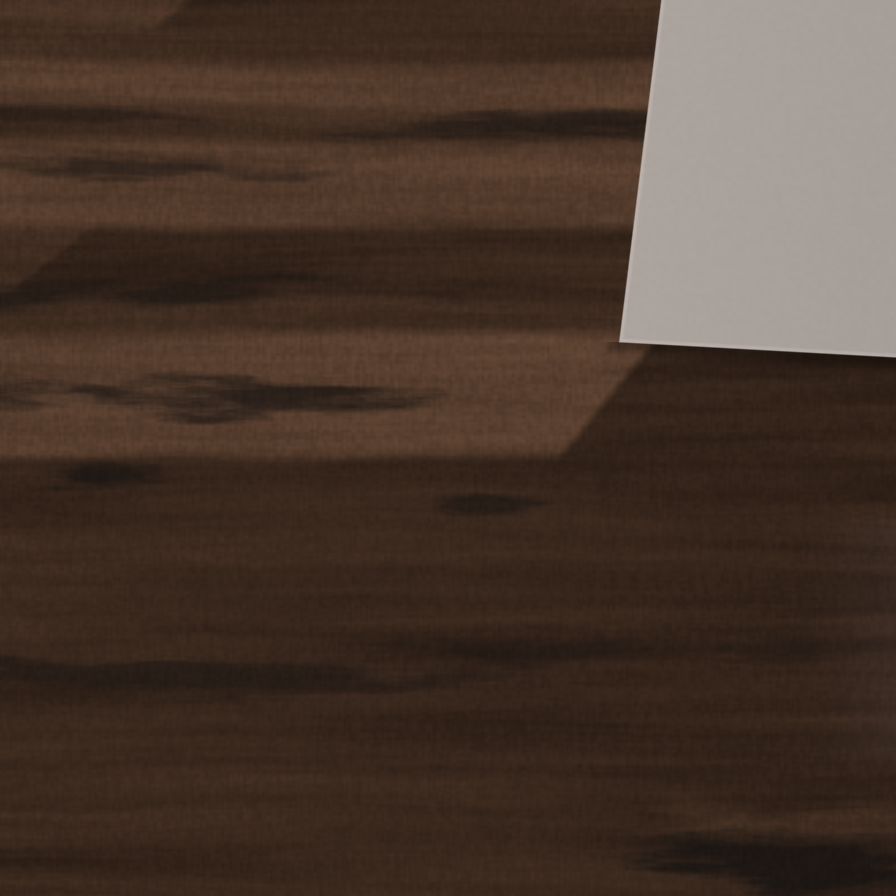
A WebGL 1 fragment shader for this texture:

```glsl
precision highp float;
// Dark walnut boards running across, with the corner of a pale sheet at upper right.
// Stretched noise makes the grain, soft bands the boards, ellipses the black
// streaks, and half-planes the sheet and the slanted edge of its shade.
uniform vec2 u_resolution;

const vec3 WOOD_BLACK = vec3(0.105, 0.085, 0.075);
const vec3 WOOD_DARK  = vec3(0.195, 0.132, 0.095);
const vec3 WOOD_LIGHT = vec3(0.385, 0.275, 0.205);
const vec3 SHEET      = vec3(0.655, 0.622, 0.600);
const vec2 SHEET_TOP    = vec2(0.738, 1.0);
const vec2 SHEET_CORNER = vec2(0.691, 0.618);
const vec2 SHEET_RIGHT  = vec2(1.0, 0.601);
const vec2 SHADE_TOP  = vec2(0.722, 0.610);
const vec2 SHADE_FOOT = vec2(0.620, 0.486);
const float SHADE_LEVEL = 0.486;
const float BOARD_SOFT = 0.010;
const float GRAIN_AMOUNT = 0.62;
const float WEAVE_AMOUNT = 0.10;

float hash(vec2 p) {
  vec3 q = fract(vec3(p.xyx) * 0.1031);
  q += dot(q, q.yzx + 33.33);
  return fract((q.x + q.y) * q.z);
}

float noise(vec2 p) {
  vec2 i = floor(p), f = fract(p);
  f = f * f * (3.0 - 2.0 * f);
  return mix(mix(hash(i), hash(i + vec2(1.0, 0.0)), f.x),
             mix(hash(i + vec2(0.0, 1.0)), hash(i + 1.0), f.x), f.y);
}

float fbm(vec2 p) {
  float sum = 0.0, amp = 0.5;
  for (int i = 0; i < 4; i++) {
    sum += amp * noise(p);
    p = p * 2.03 + 17.1;
    amp *= 0.5;
  }
  return sum;
}

// Signed distance to line a-b, positive on the left of its direction.
float side(vec2 p, vec2 a, vec2 b) {
  vec2 d = normalize(b - a), q = p - a;
  return d.x * q.y - d.y * q.x;
}

float band(float y, float low, float high) {
  return smoothstep(low - BOARD_SOFT, low + BOARD_SOFT, y)
       * (1.0 - smoothstep(high - BOARD_SOFT, high + BOARD_SOFT, y));
}

// Soft elliptical streak with edges frayed by the grain.
float streak(vec2 p, vec2 centre, vec2 size, float fray) {
  float d = length((p - centre) / size) + (fray - 0.47) * 2.2;
  return 1.0 - smoothstep(0.25, 1.25, d);
}

// Lightness of the boards, from 0 (dark) to 1 (light).
float boardTone(vec2 p) {
  float slant = p.x - 1.35 * p.y;
  float tone = 0.27;
  tone += 0.48 * band(p.y, 0.885, 0.932);
  tone += 0.52 * band(p.y, 0.747, 0.845);
  tone += 0.56 * band(p.y, SHADE_LEVEL, 0.628);
  tone += 0.20 * band(p.y, 0.845, 0.885);
  // Slanted board ends at the left
  tone += 0.38 * band(p.y, 0.972, 1.1) * (1.0 - smoothstep(-1.15, -1.13, slant));
  tone += 0.25 * band(p.y, 0.675, 0.747) * (1.0 - smoothstep(-0.915, -0.900, slant));
  return tone;
}

vec3 wood(vec2 p) {
  float wave = fbm(p * vec2(2.5, 9.0)) - 0.47;
  vec2 q = p + vec2(0.0, 0.022 * wave);
  float broad = fbm(q * vec2(1.6, 26.0) + 4.0) - 0.47;
  float fine = fbm(q * vec2(4.0, 85.0) + 9.0) - 0.47;
  float fray = fbm(q * vec2(9.0, 55.0) + 31.0);

  // Shade falls below a level and right of a slanted edge
  float shade = max(1.0 - smoothstep(SHADE_LEVEL - 0.012, SHADE_LEVEL + 0.008, p.y),
                    smoothstep(-0.005, 0.007, side(p, SHADE_TOP, SHADE_FOOT)));
  float tone = mix(boardTone(q), 0.17 + 0.10 * smoothstep(0.9, 0.2, p.x), shade);
  tone += GRAIN_AMOUNT * (broad + 0.6 * fine) * mix(1.0, 0.75, shade);
  tone += 0.25 * streak(p, vec2(0.93, 0.085), vec2(0.18, 0.022), fray);

  // Black heartwood streaks
  float black = 0.75 * streak(q, vec2(0.22, 0.555), vec2(0.20, 0.022), fray);
  black += 0.80 * streak(q, vec2(0.11, 0.468), vec2(0.08, 0.014), fray);
  black += 0.60 * streak(q, vec2(0.54, 0.432), vec2(0.06, 0.013), fray);
  black += 0.65 * streak(q, vec2(0.58, 0.865), vec2(0.17, 0.018), fray);
  black += 0.55 * streak(q, vec2(0.10, 0.868), vec2(0.15, 0.011), fray);
  black += 0.55 * streak(q, vec2(0.18, 0.815), vec2(0.20, 0.013), fray);
  black += 0.60 * streak(q, vec2(0.15, 0.674), vec2(0.32, 0.020), fray);
  black += 0.55 * streak(q, vec2(0.12, 0.250), vec2(0.42, 0.022), fray);
  black += 0.40 * streak(q, vec2(0.72, 0.275), vec2(0.30, 0.013), fray);
  black += 0.95 * streak(q, vec2(0.89, 0.040), vec2(0.16, 0.028), fray);

  vec3 color = mix(WOOD_DARK * 0.82, WOOD_LIGHT, clamp(tone, 0.0, 1.0));
  color = mix(color, WOOD_BLACK, clamp(black, 0.0, 0.9));
  // Fine embossed weave and a faint sheen at the right
  color *= 1.0 + WEAVE_AMOUNT * (noise(p * vec2(190.0, 260.0)) + noise(p * vec2(330.0, 90.0)) - 1.0);
  return color + vec3(0.035, 0.037, 0.042) * smoothstep(0.88, 1.05, p.x) * band(p.y, 0.15, 0.42);
}

void main() {
  vec2 p = gl_FragCoord.xy / u_resolution;
  float pixel = 1.0 / min(u_resolution.x, u_resolution.y);
  float inside = min(side(p, SHEET_TOP, SHEET_CORNER), side(p, SHEET_CORNER, SHEET_RIGHT));

  vec3 color = wood(p);
  color *= 1.0 - 0.35 * smoothstep(-0.022, 0.0, inside) * step(p.y, 0.618);
  // Sheet: slightly darker to the right, with a thin bright rim
  vec3 sheet = SHEET * (1.03 - 0.12 * (p.x - 0.7) + 0.015 * (noise(p * 200.0) - 0.5));
  sheet += 0.05 * (1.0 - smoothstep(0.002, 0.006, inside));
  color = mix(color, sheet, smoothstep(-pixel, pixel, inside));
  gl_FragColor = vec4(color, 1.0);
}
```
